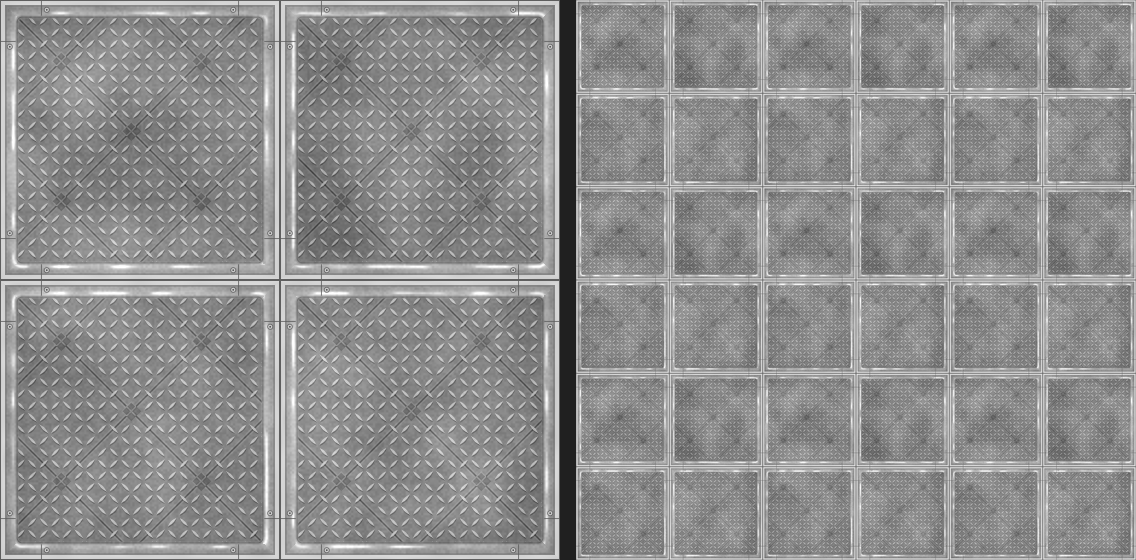
Left, the tile; right, the same tile 3 across and 3 down.
A WebGL 1 fragment shader for this texture:

```glsl
precision highp float;
// Steel floor of square tread plates, each set in a pale riveted frame.
// One panel is built from distance functions and repeated with fract();
// wrapping noise over the whole canvas stains each panel differently.
uniform vec2 u_resolution;

#define PANELS 2.0        // panels across and down
#define TREADS 24.0       // tread cells per panel side
#define NODE 0.21875      // offset of the groove lattice in a panel
#define GROOVE_STEP 12.0  // groove spacing, in tread cells
#define PLATE_HALF 0.4385 // half side of the tread plate
#define PLATE_TONE 0.515
#define FRAME_TONE 0.64
#define RIM_TONE 0.83
#define CUT_POS 0.148     // frame cuts, measured from the panel corner
#define SCREW_POS vec2(0.167, 0.035)
#define STAIN 0.30
#define GRAIN 0.07

float hash(vec2 p) {
  return fract(sin(dot(p, vec2(127.1, 311.7))) * 43758.5453);
}

// Value noise that wraps after n cells
float noise(vec2 uv, vec2 n) {
  vec2 x = uv * n, i = floor(x), f = fract(x);
  f = f * f * (3.0 - 2.0 * f);
  vec2 a = mod(i, n), b = mod(i + 1.0, n);
  return mix(mix(hash(a), hash(vec2(b.x, a.y)), f.x),
             mix(hash(vec2(a.x, b.y)), hash(b), f.x), f.y);
}

float fbm(vec2 uv) {
  float sum = 0.0, amp = 0.5, n = 7.0;
  for (int i = 0; i < 5; i++) {
    sum += amp * noise(uv, vec2(n));
    amp *= 0.55;
    n *= 2.0;
  }
  return sum / 1.055;
}

// Coverage of a shape with signed distance d, for pixel size px
float fill(float d, float px) { return clamp(0.5 - d / px, 0.0, 1.0); }

float roundBox(vec2 p, float halfSide, float r) {
  vec2 k = abs(p) - halfSide + r;
  return length(max(k, 0.0)) + min(max(k.x, k.y), 0.0) - r;
}

// Signed position across the two families of diagonal grooves
vec2 grooves(vec2 q) {
  vec2 v = vec2(q.x + q.y, q.x - q.y);
  return (mod(v + 0.5 * GROOVE_STEP, GROOVE_STEP) - 0.5 * GROOVE_STEP) * 0.7071;
}

// Lens-shaped treads, turned in alternate cells, sparse along the grooves
float tread(vec2 q) {
  vec2 cell = floor(q), f = q - cell - 0.5;
  vec2 r = vec2(f.x + f.y, f.x - f.y) * 0.7071;
  if (mod(cell.x + cell.y, 2.0) > 0.5) r = r.yx;
  vec2 g = abs(grooves(cell + 0.5));
  if (min(g.x, g.y) < 0.1 && abs(mod(cell.x, 3.0) - 1.0) > 0.1) return 1.0;
  float along = r.y / 0.47;
  return abs(r.x) - 0.105 * (1.0 - along * along);
}

float plateTone(vec2 q, float px) {
  float tone = PLATE_TONE;
  vec2 w = grooves(q), g = abs(w);
  // grooves with a lit lower edge
  float line = min(g.x, g.y);
  tone += 0.06 * fill(abs(line - 0.13) - 0.05, px);
  tone -= 0.17 * fill(line - 0.055, px);
  // raised treads and their shadows
  tone -= 0.13 * fill(tread(q - vec2(0.03, 0.12)), px);
  tone = mix(tone, 0.79, 0.9 * fill(tread(q), px));
  // four-part blocks where grooves cross
  float block = max(g.x, g.y) - 0.56;
  tone = mix(tone, 0.43, fill(block, px));
  tone = mix(tone, 0.55, fill(max(line - 0.05, block), px));
  tone = mix(tone, 0.35, 0.6 * fill(abs(line - 0.12) - 0.03, px) * fill(block, px));
  return mix(tone, w.x < 0.0 ? 0.60 : 0.38, 0.8 * fill(abs(block) - 0.04, px));
}

void main() {
  vec2 uv = gl_FragCoord.xy / u_resolution;
  vec2 p = fract(vec2(uv.x, 1.0 - uv.y) * PANELS);
  float px = PANELS / min(u_resolution.x, u_resolution.y);
  vec2 d = min(p, 1.0 - p);
  float edge = min(d.x, d.y), along = max(d.x, d.y);
  float plate = roundBox(p - 0.5, PLATE_HALF, 0.018);

  // frame: sloped band with a worn bright ridge
  float wear = noise(uv, d.x < d.y ? vec2(128.0, 28.0) : vec2(28.0, 128.0));
  float ridge = exp(-pow((plate - 0.014) / 0.006, 2.0));
  float tone = mix(FRAME_TONE, 0.73, smoothstep(0.03, 0.048, edge));
  tone -= 0.14 * smoothstep(0.010, 0.0, plate);
  tone += ridge * 0.26 * smoothstep(0.4, 0.85, wear) + 0.08 * (wear - 0.5);

  // tread plate and its dark border
  tone = mix(tone, plateTone((p - NODE) * TREADS, px * TREADS), fill(plate + 0.004, px));
  tone = mix(tone, 0.44, 0.75 * fill(abs(plate) - 0.002, px));

  // stains and grain, weaker on the pale rim
  float rim = fill(edge - 0.019, px);
  tone += (fbm(uv) - 0.5) * STAIN + (noise(uv, vec2(256.0)) - 0.5) * GRAIN;
  tone = mix(tone, RIM_TONE + 0.05 * (wear - 0.5), rim);

  // inner line, frame cuts, screws and the seam between panels
  tone = mix(tone, 0.42, 0.85 * fill(abs(edge - 0.021) - 0.002, px));
  tone = mix(tone, 0.36, 0.8 * fill(max(abs(along - CUT_POS) - 0.0018, edge - 0.056), px));
  float screw = min(length(d - SCREW_POS), length(d - SCREW_POS.yx));
  tone = mix(tone, 0.36, 0.85 * fill(screw - 0.0105, px));
  tone = mix(tone, 0.80, fill(screw - 0.0075, px));
  tone = mix(tone, 0.32, fill(screw - 0.003, px));
  tone = mix(tone, 0.36, fill(edge - 0.0035, px));
  gl_FragColor = vec4(vec3(tone), 1.0);
}
```
